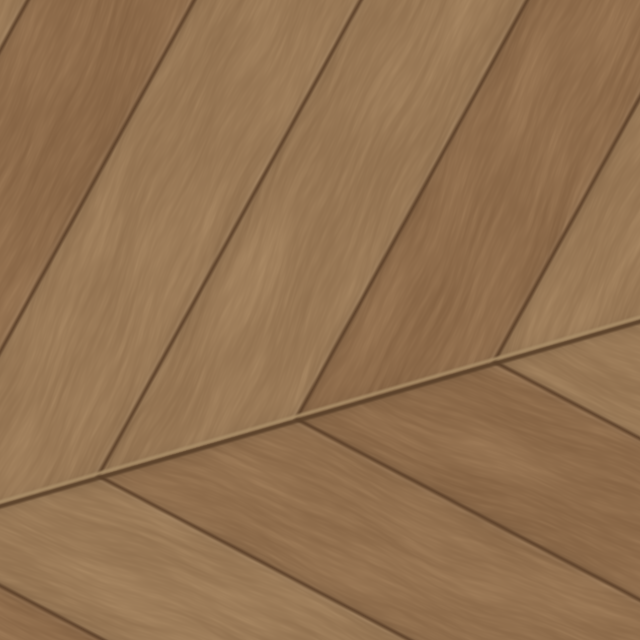
A WebGL 2 fragment shader for this texture:

```glsl
#version 300 es
precision highp float;
// Close view of a chevron wood floor: slanted planks meet along a tilted spine.
// Planks are repeats along the spine, mirrored across it; the grain comes from
// stretched cellular noise and warped, layered sines that differ per plank.
uniform vec2 u_resolution;
out vec4 fragColor;

vec2 hash2(vec2 p) {
  return fract(sin(vec2(dot(p, vec2(127.1, 311.7)), dot(p, vec2(269.5, 183.3)))) * 43758.5);
}

// Smoothly blended distance to the nearest jittered cell point
float cellular(vec2 p) {
  vec2 cell = floor(p), local = fract(p);
  float sum = 0.0;
  for (int j = -1; j <= 1; j++) {
    for (int i = -1; i <= 1; i++) {
      vec2 o = vec2(i, j);
      vec2 d = o + hash2(cell + o) - local;
      sum += exp(-7.0 * dot(d, d));
    }
  }
  return clamp(1.0 - 0.75 * sum, 0.0, 1.0);
}

// Soft-edged line of a given half width around distance zero
float line(float d, float halfWidth, float soft) {
  return 1.0 - smoothstep(halfWidth - soft, halfWidth + soft, abs(d));
}

// Grain value around zero; x runs along the plank, y across it
float woodGrain(vec2 g, float seed) {
  float phase = seed * 40.0;
  float w = g.y + 0.008 * sin(g.x * 9.0 + phase) + 0.003 * sin(g.x * 23.0 + g.y * 31.0 + phase * 2.0);
  float drift = 2.2 * sin(w * 37.0 + g.x * 5.0 + phase) + 1.3 * sin(w * 83.0 - g.x * 11.0);
  float patches = 0.5 + 0.5 * sin(g.x * 7.0 + 2.0 * sin(w * 29.0 + phase));
  float bands = sin(w * 310.0 + drift) * patches + 0.5 * sin(w * 560.0 - drift * 1.4);
  vec2 shift = vec2(seed * 91.0, seed * 57.0);
  float streaks = cellular(vec2(g.x * 9.0, w * 75.0) + shift) - 0.5;
  float fibers = cellular(vec2(g.x * 32.0, w * 210.0) + shift) - 0.5;
  float blotches = cellular(vec2(g.x * 4.0, w * 13.0) + shift) - 0.5;
  return 0.065 * bands - 0.22 * streaks - 0.12 * fibers - 0.28 * blotches;
}

void main() {
  float unit = min(u_resolution.x, u_resolution.y);
  vec2 uv = gl_FragCoord.xy / unit;
  float soft = 0.0018 + 0.7 / unit;

  // Spine frame: s along the spine, t away from it
  vec2 axis = vec2(cos(0.281), sin(0.281));
  vec2 rel = uv - vec2(0.1536, 0.2565);
  float s = dot(rel, axis);
  float t = dot(rel, vec2(-axis.y, axis.x));
  float side = t > 0.0 ? 1.0 : -1.0;

  // Plank index and coordinates on either side
  float spacing = 0.322;
  float slant = s - abs(t) * (side > 0.0 ? 1.0 : 1.04);
  float plank = floor(slant / spacing);
  float seed = hash2(vec2(plank, side * 3.0 + 8.0)).x;
  float along = (s + abs(t)) * 0.707;
  float across = slant * 0.707;

  // Three tones cycle along each side
  float cycle = mod(plank, 3.0);
  float dark = cycle == 1.0 ? 1.0 : (cycle == 0.0 && side < 0.0 ? 0.75 : 0.0);
  float tone = 0.69 - 0.32 * dark + 0.06 * (seed - 0.5);
  tone += woodGrain(vec2(along, across + 0.09 * side * along), seed);
  vec3 color = mix(vec3(0.52, 0.395, 0.27), vec3(0.66, 0.53, 0.385), tone);
  color *= mix(vec3(1.0), vec3(1.005, 0.985, 0.98), dark);

  // Seams between planks: soft shade, lit edge, dark gap
  float seam = (fract(slant / spacing + 0.5) - 0.5) * spacing * 0.707;
  color *= 1.0 - 0.10 * exp(-abs(seam) * 130.0);
  color += 0.035 * line(seam + 0.0062, 0.0018, soft);
  color = mix(color, vec3(0.36, 0.25, 0.16), 0.85 * line(seam, 0.0026, soft));

  // Spine: dark gap below a pale bevel
  color *= 1.0 - 0.12 * exp(-abs(t + 0.003) * 110.0);
  color = mix(color, vec3(0.35, 0.25, 0.16), 0.88 * line(t + 0.0032, 0.0034, soft));
  color = mix(color, vec3(0.67, 0.56, 0.41), 0.85 * line(t - 0.0036, 0.0026, soft));

  fragColor = vec4(color, 1.0);
}
```
